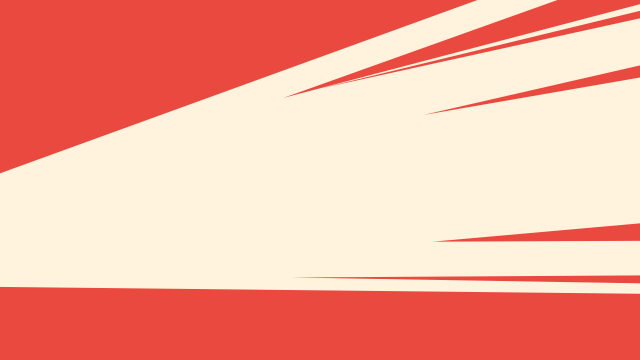
Reproduce this background procedurally as a Shadertoy shader.

```glsl
// Flat two-colour speed burst: a cream beam widens to the right across a red field,
// cut by thin red spikes that taper to the left. Every edge is the signed distance
// to a line, turned into pixel coverage for smooth borders at any size.

const vec3 RED = vec3(0.912, 0.286, 0.243);
const vec3 CREAM = vec3(1.0, 0.953, 0.870);

// Coverage of the area below the line a-b (a left of b, both as canvas fractions).
float coverBelow(vec2 pixel, vec2 a, vec2 b) {
    vec2 start = a * iResolution.xy;
    vec2 dir = normalize(b * iResolution.xy - start);
    vec2 rel = pixel - start;
    return clamp(dot(rel, vec2(dir.y, -dir.x)) + 0.5, 0.0, 1.0);
}

// Coverage between two lines; stays accurate where the strip is under a pixel wide.
float coverBetween(float belowTop, float belowBottom) {
    return max(belowTop - belowBottom, 0.0);
}

// Spike: xy is the tip, z and w are its upper and lower heights at the right border.
float coverSpike(vec2 pixel, vec4 spike) {
    float belowTop = coverBelow(pixel, spike.xy, vec2(1.0, spike.z));
    float belowBottom = coverBelow(pixel, spike.xy, vec2(1.0, spike.w));
    return coverBetween(belowTop, belowBottom);
}

void mainImage(out vec4 fragColor, in vec2 fragCoord) {
    // Beam
    float beamTop = coverBelow(fragCoord, vec2(0.0, 0.5185), vec2(1.0, 1.1639));
    float beamBottom = coverBelow(fragCoord, vec2(0.0, 0.2030), vec2(1.0, 0.1840));
    float cream = coverBetween(beamTop, beamBottom);

    // Spikes cut into the beam, from top to bottom
    const int SPIKE_COUNT = 5;
    vec4 spikes[SPIKE_COUNT] = vec4[SPIKE_COUNT](
        vec4(0.4427, 0.7280, 1.0819, 0.9884),
        vec4(0.5013, 0.7546, 0.9699, 0.9491),
        vec4(0.6615, 0.6806, 0.8183, 0.7847),
        vec4(0.6758, 0.3287, 0.3796, 0.3310),
        vec4(0.4557, 0.2292, 0.2350, 0.2130));
    for (int i = 0; i < SPIKE_COUNT; i++) {
        cream = max(cream - coverSpike(fragCoord, spikes[i]), 0.0);
    }

    fragColor = vec4(mix(RED, CREAM, cream), 1.0);
}
```
